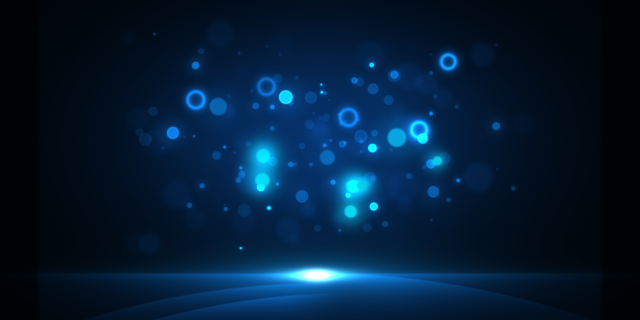
Give the GLSL for this background, as a Shadertoy shader.

```glsl
const float HORIZON = 0.146;
const vec3 NIGHT = vec3(0.0, 0.016, 0.032);
const vec3 BLUE = vec3(0.025, 0.2, 0.43);
const vec3 AZURE = vec3(0.05, 0.48, 0.85);
const vec3 CYAN = vec3(0.03, 0.88, 0.96);

float hash(float n) {
    return fract(sin(n * 127.1) * 43758.5453);
}

// Elliptical bell centred on zero
float bell(vec2 offset, vec2 size) {
    vec2 q = offset / size;
    return exp(-dot(q, q));
}

// Soft-edged disc
float disc(float d, float radius, float blur) {
    return 1.0 - smoothstep(radius - blur, radius + blur, d);
}

void addOrb(inout vec3 col, vec2 offset, float radius, vec3 tint, float glow) {
    float d = length(offset);
    col += tint * glow * exp(-d * d / (radius * radius * 5.0));
    col = mix(col, tint, 0.9 * disc(d, radius, 0.005));
}

void addRing(inout vec3 col, vec2 offset, float radius, float strength) {
    float d = length(offset);
    float rim = exp(-pow((d - radius) / 0.006, 2.0));
    float halo = exp(-pow((d - radius) / 0.018, 2.0));
    col += strength * AZURE * (0.75 * rim + 0.3 * halo + 0.15 * disc(d, radius, 0.004));
}

// Light falling below a curved crest on the floor
float ridge(vec2 p, vec2 peak, float curvature) {
    float x = p.x - peak.x;
    float below = peak.y - curvature * x * x - p.y;
    return smoothstep(-0.003, 0.004, below) * exp(-max(below, 0.0) * 24.0);
}

vec3 scatteredLights(vec2 p) {
    vec3 light = vec3(0.0);

    // Wide, faint blurs
    for (float i = 1.0; i < 56.0; i++) {
        vec2 c = vec2(0.3 + 1.4 * hash(i), 0.24 + 0.66 * hash(i + 71.3));
        float radius = mix(0.018, 0.05, hash(i + 19.7));
        light += BLUE * 0.2 * hash(i + 37.1) * disc(length(p - c), radius, 0.014);
    }

    // Small discs, rims and sparks, denser near the middle
    for (float i = 1.0; i < 110.0; i++) {
        float spread = hash(i + 203.1) + hash(i + 311.9) - 1.0;
        vec2 c = vec2(1.0 + 0.72 * spread, 0.2 + 0.37 * (hash(i + 7.7) + hash(i + 89.3)));
        float size = hash(i + 151.7);
        float radius = 0.003 + 0.018 * size * size;
        float power = pow(hash(i + 53.9), 3.0);
        float d = length(p - c);
        float rim = exp(-pow((d - radius) / 0.003, 2.0));
        float shape = disc(d, radius, 0.003) + 0.4 * rim * step(0.5, hash(i + 401.3));
        vec3 tint = mix(AZURE, CYAN, step(0.72, power));
        light += tint * (0.12 + 0.65 * power) * shape;
        light += AZURE * 0.3 * power * exp(-d * d / (radius * radius * 5.0));
    }
    return light;
}

void mainImage(out vec4 fragColor, in vec2 fragCoord) {
    vec2 p = fragCoord / iResolution.y;
    p.x += 1.0 - 0.5 * iResolution.x / iResolution.y;

    // Sky
    vec3 col = NIGHT + BLUE * 0.9 * bell(p - vec2(1.0, 0.56), vec2(0.56, 0.36));
    col += scatteredLights(p);

    // Bright orbs
    addOrb(col, p - vec2(0.823, 0.513), 0.021, CYAN, 0.65);
    addOrb(col, p - vec2(0.820, 0.437), 0.022, CYAN, 0.45);
    addOrb(col, p - vec2(1.102, 0.418), 0.019, CYAN, 0.6);
    addOrb(col, (p - vec2(1.130, 0.420)) * vec2(0.8, 1.0), 0.014, CYAN * 0.9, 0.5);
    addOrb(col, p - vec2(1.096, 0.339), 0.019, CYAN, 0.45);
    addOrb(col, p - vec2(1.240, 0.570), 0.029, vec3(0.04, 0.68, 0.91), 0.2);
    addOrb(col, p - vec2(1.367, 0.497), 0.014, CYAN * 0.95, 0.4);
    addOrb(col, p - vec2(1.023, 0.508), 0.023, AZURE * 0.9, 0.1);
    addOrb(col, p - vec2(0.682, 0.667), 0.027, AZURE * 0.85, 0.15);

    // Large rings
    addRing(col, p - vec2(0.612, 0.688), 0.026, 0.8);
    addRing(col, p - vec2(1.401, 0.807), 0.022, 1.0);
    addRing(col, p - vec2(1.310, 0.594), 0.024, 1.25);
    addRing(col, p - vec2(1.089, 0.633), 0.026, 0.65);
    addRing(col, p - vec2(0.833, 0.729), 0.025, 0.5);

    // Floor with curved sheets of light
    float depth = HORIZON - p.y;
    float across = bell(vec2(p.x - 1.0, 0.0), vec2(0.62, 1.0));
    vec3 ground = NIGHT + BLUE * across * (0.75 - 2.5 * depth);
    float leftSide = 1.0 - smoothstep(0.85, 1.1, p.x);
    float rightSide = smoothstep(1.05, 1.25, p.x);
    float sheets = leftSide * ridge(p, vec2(1.0, 0.115), 0.21);
    sheets += leftSide * ridge(p, vec2(1.1, 0.085), 0.22);
    sheets += rightSide * ridge(p, vec2(1.0, 0.146), 0.20);
    ground += vec3(0.015, 0.13, 0.25) * across * sheets;
    col = mix(col, ground, smoothstep(-0.003, 0.003, depth));

    // Horizon streak and its central flare
    vec2 flare = p - vec2(0.99, 0.140);
    float streak = exp(-abs(flare.y) / 0.022);
    col += vec3(0.01, 0.16, 0.29) * streak * bell(vec2(flare.x, 0.0), vec2(0.65, 1.0));
    col += vec3(0.06, 0.42, 0.60) * exp(-length(flare / vec2(0.19, 0.042)));
    col += vec3(0.35, 0.65, 0.60) * bell(flare, vec2(0.11, 0.016));
    col += vec3(1.0, 0.9, 0.75) * bell(flare, vec2(0.045, 0.018));

    // Darkened side panels
    col *= mix(1.0, 0.4, smoothstep(0.87, 0.89, abs(p.x - 1.0)));
    fragColor = vec4(clamp(col, 0.0, 1.0), 1.0);
}
```
